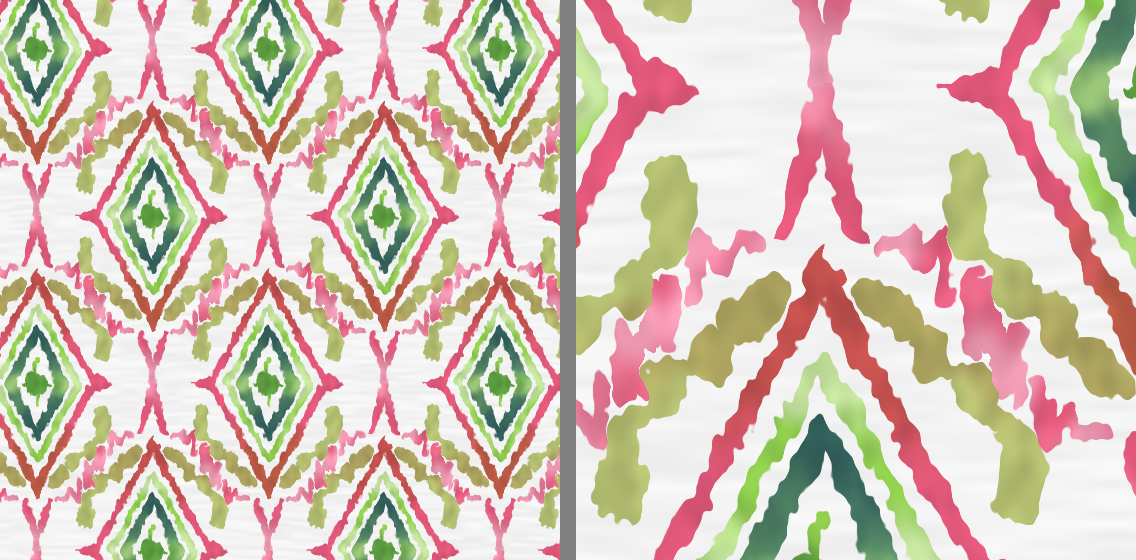
Left, the full canvas; right, a detail of the centre.
Write a WebGL 2 fragment shader that draws this pattern.

```glsl
#version 300 es
precision highp float;
// Half-drop watercolour ikat: nested diamonds, olive and pink zigzags, pink crosses on ribbed paper.

#define UNITS 768.0                 // design units across the canvas
#define PERIOD vec2(317.4, 459.0)   // tile size in design units
#define CENTER vec2(209.3, 472.0)   // centre of one medallion
#define WOBBLE 6.5                  // slow drift of the brush
#define ROUGH 3.6                   // fine raggedness of the edges
#define WASH 0.16                   // tonal variation of the paint
#define PAPER_GRAIN 0.05            // contrast of the paper ribs

uniform vec2 u_resolution;
out vec4 fragColor;

const vec3 PAPER = vec3(0.955);
const vec3 ROSE = vec3(0.87, 0.34, 0.47);
const vec3 BLUSH = vec3(0.93, 0.60, 0.70);
const vec3 BRICK = vec3(0.75, 0.31, 0.30);
const vec3 OLIVE = vec3(0.70, 0.74, 0.44);
const vec3 TAN = vec3(0.67, 0.63, 0.37);
const vec3 LEAF = vec3(0.55, 0.79, 0.30);
const vec3 PALE_LEAF = vec3(0.76, 0.88, 0.61);
const vec3 MOSS = vec3(0.36, 0.61, 0.25);
const vec3 TEAL = vec3(0.20, 0.38, 0.36);
const vec3 SAGE = vec3(0.36, 0.56, 0.40);

// Half of each pink zigzag; the other half is its point reflection.
const vec2 INNER_ZIG[4] = vec2[4](vec2(0, 0), vec2(3, -22), vec2(9, 4), vec2(11, -27));
const vec2 OUTER_ZIG[5] = vec2[5](vec2(21, -20), vec2(25, -45), vec2(34, -33), vec2(40, -46), vec2(51, -42));

float hash(vec2 p) {
    vec3 v = fract(vec3(p.xyx) * 0.1031);
    v += dot(v, v.yzx + 33.33);
    return fract((v.x + v.y) * v.z);
}

// Value noise that wraps after the given number of cells.
float noise(vec2 x, float wrap) {
    vec2 i = floor(x), f = fract(x);
    f = f * f * (3.0 - 2.0 * f);
    vec2 a = mod(i, wrap), b = mod(i + 1.0, wrap);
    return mix(mix(hash(a), hash(vec2(b.x, a.y)), f.x),
               mix(hash(vec2(a.x, b.y)), hash(b), f.x), f.y);
}

vec2 drift(vec2 cell, float n) {
    return vec2(noise(cell * n, n), noise(cell.yx * n + 0.37, n)) - 0.5;
}

// Distance to a brush stroke that tapers from radius ra to rb.
float stroke(vec2 p, vec2 a, vec2 b, float ra, float rb) {
    vec2 pa = p - a, ba = b - a;
    float h = clamp(dot(pa, ba) / dot(ba, ba), 0.0, 1.0);
    return length(pa - ba * h) - mix(ra, rb, h);
}

void main() {
    vec2 uv = gl_FragCoord.xy / min(u_resolution.x, u_resolution.y);
    float soft = 0.8 * UNITS / min(u_resolution.x, u_resolution.y);
    vec2 p = uv * UNITS - CENTER, halfTile = 0.5 * PERIOD;

    // Half-drop lattice coordinates keep the noise identical in every repeat.
    vec2 n = p / PERIOD;
    vec2 cell = vec2(n.x + n.y, n.x - n.y);
    float tone = noise(cell * 13.0, 13.0);
    float wash = 1.0 + WASH * (noise(cell * 29.0, 29.0) - 0.5);
    p += WOBBLE * drift(cell, 25.0) + ROUGH * drift(cell, 67.0);

    // Fold to one quadrant, then to the nearest medallion and cross.
    vec2 a = p - PERIOD * round(p / PERIOD), q = abs(a);
    bool flipped = q.x / halfTile.x + q.y / halfTile.y > 1.0;
    vec2 m = flipped ? halfTile - q : q;
    float up = flipped ? -sign(a.y) : sign(a.y);
    bool low = q.y < 0.5 * halfTile.y;
    vec2 e = low ? vec2(halfTile.x - q.x, q.y) : vec2(q.x, halfTile.y - q.y);
    float crossUp = low ? sign(a.y) : -sign(a.y);

    // Ribbed paper
    float ribs = noise(uv * vec2(26.0, 170.0) + vec2(0.0, 1.5 * noise(uv * 18.0, 997.0)), 997.0);
    vec3 col = PAPER + PAPER_GRAIN * (ribs - 0.55);

    // Pink crosses
    float t = e.y / 71.0;
    float d = max(abs(e.x - 18.0 * pow(t, 1.4)) - 2.6 - 9.0 * t * (1.1 - t), e.y - 71.0);
    vec3 ink = mix(BLUSH, ROSE, smoothstep(0.05, 0.9, t - 0.2 * crossUp + 0.5 * (tone - 0.3)));
    col = mix(col, ink * wash, smoothstep(soft, -soft, d));

    // Pink zigzags
    vec2 z = q - 0.5 * halfTile;
    if (z.x < 0.0) z = -z;
    d = 1e3;
    for (int i = 0; i < 3; i++) d = min(d, stroke(z, INNER_ZIG[i], INNER_ZIG[i + 1], 4.8, 4.2));
    for (int i = 0; i < 4; i++) d = min(d, stroke(z, OUTER_ZIG[i], OUTER_ZIG[i + 1], 4.2, 3.3));
    ink = mix(ROSE, BLUSH, smoothstep(0.3, 0.8, tone));
    col = mix(col, ink * wash, smoothstep(soft, -soft, d));

    // Olive zigzags: three dabs, a tall bar and thin links
    d = min(stroke(m, vec2(23, 134), vec2(36, 124), 9.0, 9.5), stroke(m, vec2(48, 112), vec2(50, 103), 9.5, 9.5));
    d = min(d, min(stroke(m, vec2(70, 95), vec2(72, 87), 10.0, 9.5), stroke(m, vec2(91, 70), vec2(91, 40), 9.5, 10.5)));
    d = min(d, min(stroke(m, vec2(36, 124), vec2(47, 113), 4.0, 4.0), stroke(m, vec2(50, 102), vec2(69, 96), 4.5, 4.5)));
    d = min(d, stroke(m, vec2(72, 86), vec2(88, 75), 4.5, 5.0));
    ink = mix(OLIVE, TAN, smoothstep(70.0, 120.0, m.y + 50.0 * (tone - 0.6) + 8.0 * up));
    col = mix(col, ink * wash, smoothstep(soft, -soft, d));

    // Rose outline with brick tips and side buds
    d = min(stroke(m, vec2(0, 142), vec2(79, 0), 5.0, 5.0), stroke(m, vec2(0, 143), vec2(0, 156), 9.5, 2.5));
    d = min(d, stroke(m, vec2(83, 0), vec2(103, 0), 11.0, 2.0));
    ink = mix(ROSE, BRICK + vec3(-0.02, 0.04, -0.03) * step(up, 0.0), smoothstep(45.0, 95.0, m.y + 30.0 * (tone - 0.5)));
    col = mix(col, ink * wash, smoothstep(soft, -soft, d));

    // Leaf diamond
    d = stroke(m, vec2(0, 105), vec2(57, 0), 3.8, 5.2);
    float pale = max(smoothstep(45.0, 0.0, m.y), smoothstep(65.0, 95.0, m.y) * step(0.0, up));
    ink = mix(LEAF, PALE_LEAF, clamp(pale + 1.6 * (tone - 0.55), 0.0, 1.0));
    col = mix(col, ink * wash, smoothstep(soft, -soft, d));

    // Teal diamond, lighter toward its sides
    d = stroke(m, vec2(0, 73), vec2(37, 0), 4.2, 8.6);
    ink = mix(SAGE, TEAL, smoothstep(15.0, 60.0, m.y + 35.0 * (tone - 0.5)));
    ink = mix(ink, mix(MOSS, PALE_LEAF, 0.7 * tone), smoothstep(20.0, 2.0, m.y));
    col = mix(col, ink * wash, smoothstep(soft, -soft, d));

    // Heart with four spikes
    d = min(stroke(m, vec2(0), vec2(0, 33), 3.2, 2.0), stroke(m, vec2(0), vec2(20, 0), 3.0, 1.8));
    d = min(d, mix(length(m), max(m.x, m.y), 0.6) - 14.5);
    ink = mix(MOSS, LEAF, smoothstep(10.0, 24.0, m.y));
    col = mix(col, ink * wash, smoothstep(soft, -soft, d));

    fragColor = vec4(col, 1.0);
}
```
